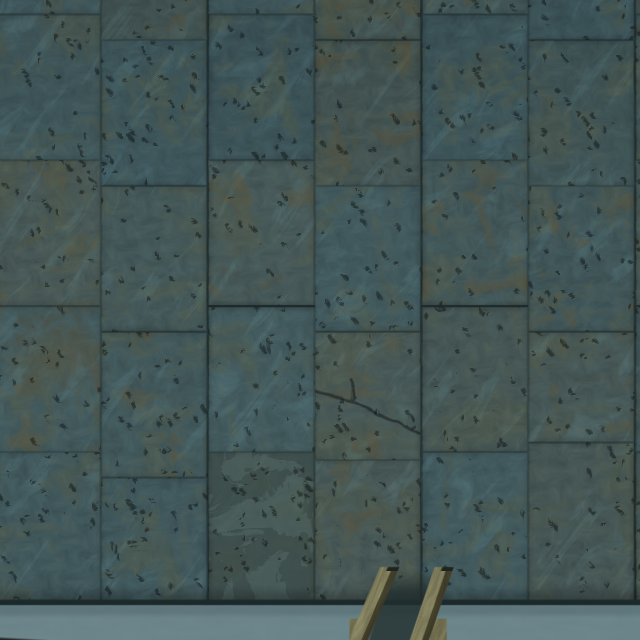
Write a Shadertoy shader that draws this texture.

```glsl
vec2 hash2(vec2 p) {
    vec3 h = fract(p.xyx * vec3(0.1031, 0.1030, 0.0973));
    h += dot(h, h.yzx + 33.33);
    return fract((h.xx + h.yz) * h.zy);
}

// Warped, rotated layers of sines, roughly -1 to 1
float sines(vec2 p) {
    float sum = 0.0, amp = 0.5;
    for (int i = 0; i < 5; i++) {
        p = mat2(0.8, -0.6, 0.6, 0.8) * p * 1.7 + 1.3;
        p += 0.7 * sin(p.yx * 1.1 + sum);
        sum += amp * sin(p.x) * sin(p.y);
        amp *= 0.66;
    }
    return sum;
}

// Cellular noise: distance to the nearest point, and its random value
vec2 cells(vec2 p) {
    vec2 base = floor(p), best = vec2(9.0, 0.0);
    for (int j = -1; j <= 1; j++)
        for (int i = -1; i <= 1; i++) {
            vec2 id = base + vec2(i, j);
            float d = length(id + hash2(id) - p);
            if (d < best.x) best = vec2(d, hash2(id + 71.0).x);
        }
    return best;
}

float segment(vec2 p, vec2 a, vec2 b) {
    vec2 ab = b - a;
    return length(p - a - ab * clamp(dot(p - a, ab) / dot(ab, ab), 0.0, 1.0));
}

// 1 inside the interval a..b, with soft ends
float band(float x, float a, float b, float soft) {
    return smoothstep(a - soft, a + soft, x) * (1.0 - smoothstep(b - soft, b + soft, x));
}

vec3 slateWall(vec2 p, float px) {
    // Staggered columns of slabs; the lowest joint climbs to the right
    float column = floor((p.x + 0.0092) / 0.1669);
    float odd = mod(column, 2.0);
    float y = p.y + odd * 0.0137 * (column - 1.0) * smoothstep(0.52, 0.68, p.y);
    float r = (y - mix(0.0225, 0.0625, odd)) / 0.2279;
    float row = min(floor(r), 3.0);
    vec2 slab = vec2(column, row);
    vec2 seed = hash2(slab + 5.0), tint = hash2(slab + 23.0);
    vec2 m = p + seed * 9.0;

    // Mottled stone
    float cloud = sines(m * 13.0);
    float grain = sines(m * vec2(62.0, 78.0));
    float streak = sines(mat2(0.8, -0.6, 0.6, 0.8) * m * vec2(38.0, 12.0));
    vec3 col = mix(vec3(0.245, 0.342, 0.362), vec3(0.282, 0.345, 0.335), tint.x);
    col *= 0.97 + 0.07 * tint.y;
    col = mix(col, vec3(0.285, 0.325, 0.28), 0.6 * smoothstep(0.0, 0.6, cloud + 0.3 * grain + 0.2 * tint.x));
    col *= 1.0 + 0.09 * grain + 0.06 * cloud;
    col += vec3(0.025, 0.04, 0.045) * smoothstep(0.15, 0.7, streak);

    // Rust, flaked patches and pits
    float rust = smoothstep(0.2, 0.7, sines(m * 21.0 + 4.0) + 0.25 * grain) * step(0.55, seed.y);
    rust += smoothstep(0.085, 0.01, length((p - vec2(0.08, 0.56)) * vec2(1.0, 1.2)) + 0.05 * cloud + 0.03 * grain)
        * band(p.y, 0.475, 0.7, px);
    rust += smoothstep(0.022, 0.004, length((p - vec2(0.613, 0.54)) * vec2(1.2, 0.8)) + 0.008 * grain);
    col = mix(col, vec3(0.35, 0.315, 0.22), 0.42 * min(rust, 1.0));
    float flaky = step(abs(column - 2.0) + abs(row - 3.0), 0.5);
    float flake = smoothstep(-0.04, 0.06, sines(m * 17.0 + 2.0) + 0.15 * grain);
    col = mix(col, mix(vec3(0.225, 0.285, 0.27), vec3(0.29, 0.36, 0.34), flake), 0.65 * flaky);
    vec2 pit = cells(m * vec2(75.0, 62.0) + 0.5 * grain);
    col *= 1.0 - 0.4 * smoothstep(0.42, 0.1, pit.x) * step(0.86 - 0.2 * cloud, pit.y);

    // Forked crack in one slab
    vec2 c = p + 0.004 * vec2(grain, cloud);
    float crack = min(segment(c, vec2(0.491, 0.612), vec2(0.553, 0.628)),
        min(segment(c, vec2(0.553, 0.628), vec2(0.655, 0.677)), segment(c, vec2(0.549, 0.595), vec2(0.553, 0.628))));
    col *= 1.0 - 0.4 * smoothstep(0.004, 0.0005, crack) * step(abs(column - 3.0), 0.5);

    // Joints: every second upright one is deep, level ones vary
    float joint = clamp(round(r), 0.0, 3.0);
    float dy = abs(r - joint) * 0.2279;
    float level = 0.25 + 0.3 * hash2(vec2(column, joint + 40.0)).x;
    level += 0.45 * (1.0 - odd) * step(1.5, column) * step(abs(joint - 2.0), 0.5);
    float edge = round((p.x + 0.0092) / 0.1669);
    float dx = abs(p.x + 0.0092 - edge * 0.1669 + 0.0006 * grain);
    float upright = mix(0.8, 0.38, mod(edge, 2.0)) * (0.85 + 0.3 * cloud);
    float gap = max(level * smoothstep(0.0014 + px, 0.0004, dy), upright * smoothstep(0.0018 + px, 0.0005, dx));
    col *= 1.0 - 0.18 * max(level * smoothstep(0.012, 0.0, dy), upright * smoothstep(0.012, 0.0, dx));
    col = mix(col, vec3(0.1, 0.145, 0.15), clamp(gap, 0.0, 1.0));
    return col * (0.95 + 0.06 * smoothstep(0.0, 0.35, p.y));
}

void mainImage(out vec4 fragColor, in vec2 fragCoord) {
    float px = 1.0 / iResolution.y;
    vec2 p = vec2(fragCoord.x, iResolution.y - fragCoord.y) * px;
    vec3 col = slateWall(p, px);

    // Pale ledge below a dark gap
    col *= 1.0 - 0.25 * smoothstep(0.91, 0.94, p.y);
    col = mix(col, vec3(0.11, 0.16, 0.165), band(p.y, 0.937, 0.946, 0.002));
    vec3 ledge = mix(vec3(0.37, 0.465, 0.485), vec3(0.42, 0.52, 0.54), smoothstep(0.955, 0.968, p.y));
    ledge *= 1.0 + 0.015 * sines(p * vec2(25.0, 90.0));
    col = mix(col, ledge, smoothstep(0.944, 0.947, p.y));
    col = mix(col, vec3(0.12, 0.15, 0.15), smoothstep(0.994, 0.999, p.y - 0.06 * p.x) * step(p.x, 0.08));

    // Shade between the leaning beams
    float fall = p.y - 0.886;
    float shade = band(p.x, 0.61 - 0.3 * fall, 0.682 - 0.34 * fall, 0.004) * smoothstep(0.885, 0.93, p.y);
    col = mix(col, vec3(0.13, 0.18, 0.18), 0.8 * shade);

    // Two wooden beams with feet
    for (int i = 0; i < 2; i++) {
        float n = float(i);
        float across = p.x - 0.594 - 0.085 * n + (0.43 - 0.09 * n) * fall;
        float grain = sines(vec2(across * 160.0, p.y * 25.0) + n * 7.0);
        vec3 wood = mix(vec3(0.5, 0.49, 0.36), vec3(0.25, 0.24, 0.16), smoothstep(0.018, 0.021, across));
        wood = mix(wood * (1.0 + 0.15 * grain), vec3(0.12, 0.14, 0.12), band(across, 0.012, 0.04, 0.002) * step(fall, 0.006));
        float foot = band(p.x, 0.546 + 0.126 * n, 0.572 + 0.126 * n, px) * smoothstep(0.965, 0.968, p.y);
        col = mix(col, vec3(0.44, 0.43, 0.31) * (1.0 + 0.15 * grain), foot);
        col = mix(col, wood, band(across, 0.0, 0.03, px) * smoothstep(-px, px, fall));
    }
    fragColor = vec4(col, 1.0);
}
```
